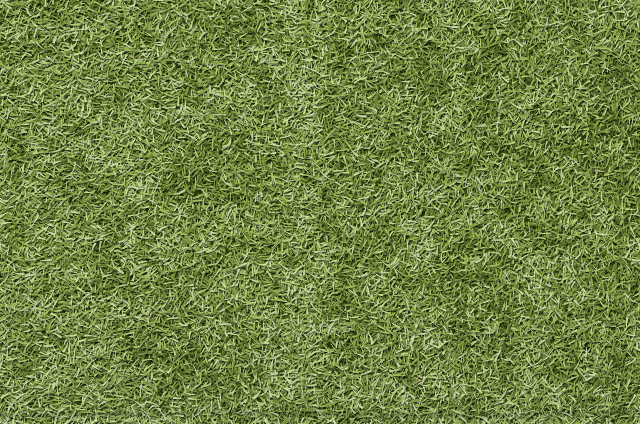
A Shadertoy shader for this texture:

```glsl
const vec3 SHADOW = vec3(0.17, 0.225, 0.06);
const vec3 DEEP   = vec3(0.33, 0.41, 0.125);
const vec3 LEAF   = vec3(0.50, 0.605, 0.235);
const vec3 LIGHT  = vec3(0.64, 0.755, 0.34);
const vec3 SHEEN  = vec3(0.80, 0.88, 0.59);
const vec3 STRAW  = vec3(0.84, 0.75, 0.59);
const int LAYERS = 10;
const float CELL = 0.0180;

vec4 hash4(vec3 p) {
    vec4 q = fract(p.xyzx * vec4(0.1031, 0.1030, 0.0973, 0.1099));
    q += dot(q, q.wzxy + 33.33);
    return fract((q.xxyz + q.yzzw) * q.zywx);
}

float noise(vec2 p, float seed) {
    vec2 i = floor(p), f = fract(p);
    f = f * f * (3.0 - 2.0 * f);
    float a = hash4(vec3(i, seed)).x;
    float b = hash4(vec3(i + vec2(1, 0), seed)).x;
    float c = hash4(vec3(i + vec2(0, 1), seed)).x;
    float d = hash4(vec3(i + vec2(1, 1), seed)).x;
    return mix(mix(a, b, f.x), mix(c, d, f.x), f.y);
}

vec2 rotate(vec2 p, float angle) {
    float c = cos(angle), s = sin(angle);
    return vec2(c * p.x + s * p.y, c * p.y - s * p.x);
}

// Coverage of a bent blade lying along x, narrowing to its tip
float blade(vec2 p, float halfLength, float width, float bend, float soft) {
    float along = clamp(p.x / halfLength, -1.0, 1.0);
    float across = p.y + bend * halfLength * along * along;
    float halfWidth = width * (0.70 - 0.45 * along);
    float side = smoothstep(soft, -soft, abs(across) - halfWidth);
    return side * smoothstep(soft, -soft, abs(p.x) - halfLength);
}

vec3 grassColor(float tone) {
    float t = clamp(tone, 0.0, 1.0) * 4.0;
    vec3 c = mix(SHADOW, DEEP, clamp(t, 0.0, 1.0));
    c = mix(c, LEAF, clamp(t - 1.0, 0.0, 1.0));
    c = mix(c, LIGHT, clamp(t - 2.0, 0.0, 1.0));
    return mix(c, SHEEN, clamp(t - 3.0, 0.0, 1.0));
}

// Paints one layer of scattered blades over the colour below
vec3 paintLayer(vec3 below, vec2 p, float layer, float depth, float toneShift, float combed, float soft) {
    vec3 color = below;
    float turn = layer * 1.37;
    vec2 grid = rotate(p, turn) / CELL + layer * 7.31 + 60.0;
    vec2 home = floor(grid);
    for (int y = -1; y <= 1; y++)
    for (int x = -1; x <= 1; x++) {
        vec2 id = home + vec2(x, y);
        vec4 place = hash4(vec3(id, layer + 1.0));
        vec4 look = hash4(vec3(id, layer + 41.0));

        // Blades are combed sideways on the left and tangled on the right
        float angle = mix(6.2832 * place.z, 0.2 + 2.2 * (place.z - 0.5), combed);
        angle += 3.1416 * step(0.6, look.w) * combed;
        vec2 offset = rotate((grid - id - place.xy) * CELL, -turn);
        vec2 q = rotate(offset, angle);
        vec2 shade = rotate(offset + vec2(-0.0012, 0.0034), angle);

        float halfLength = mix(0.0070, 0.0155, place.w);
        float width = mix(0.0014, 0.0026, look.y);
        float bend = 0.36 * (look.z - 0.5);
        float along = clamp(q.x / halfLength, -1.0, 1.0);

        float tone = 0.44 + 0.35 * depth + 0.70 * (look.x - 0.5) + 0.12 * along + toneShift;
        vec3 paint = grassColor(tone);
        paint = mix(paint, paint * vec3(0.98, 0.96, 1.12), look.w);
        paint = mix(paint, STRAW, 0.75 * step(0.9985, look.z));

        color *= 1.0 - 0.28 * blade(shade, halfLength, width * 1.3, bend, soft * 1.6);
        color = mix(color, paint, blade(q, halfLength, width, bend, soft));
    }
    return color;
}

void mainImage(out vec4 fragColor, in vec2 fragCoord) {
    vec2 p = fragCoord / iResolution.y;
    float across = fragCoord.x / iResolution.x;
    float soft = max(0.55 / iResolution.y, 0.0009);

    // Tufts and broad changes of light
    float tufts = noise(p * 26.0, 3.0) - 0.5;
    float patches = noise(p * 6.0, 9.0) - 0.5;
    float toneShift = 0.32 * tufts + 0.11 * patches + 0.06 * (0.5 - across);
    float combed = 0.9 - 0.7 * smoothstep(0.1, 0.8, across + 0.15 * patches);

    // Dark ground with blades stacked from low to high
    vec3 color = mix(SHADOW, DEEP, 0.25 + 0.5 * tufts);
    for (int i = 0; i < LAYERS; i++) {
        float depth = float(i) / float(LAYERS - 1);
        color = paintLayer(color, p, float(i), depth, toneShift, combed, soft);
    }

    // Duller turf and a faint seam near the lower edge
    float grey = dot(color, vec3(0.3, 0.6, 0.1));
    color = mix(color, vec3(grey), 0.06 * smoothstep(0.4, 0.0, p.y));
    float seam = smoothstep(0.012, 0.0, abs(p.y - 0.024 + 0.01 * patches));
    color *= 1.0 - 0.14 * seam;

    fragColor = vec4(color, 1.0);
}
```
